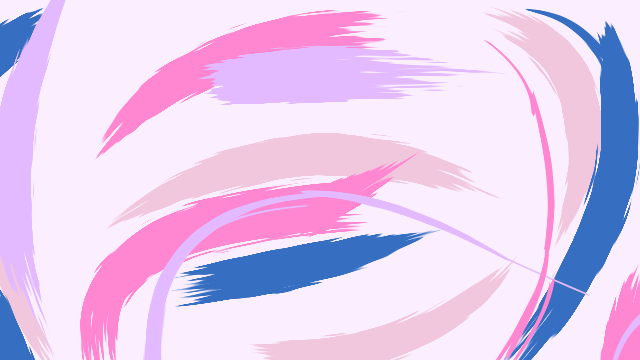
A Shadertoy shader for this background:

```glsl
// Loose dry-brush strokes in pink, lilac and blue sweeping over a pale lilac ground.

const vec3 PAPER = vec3(0.98, 0.935, 1.0);
const vec3 DUSTY = vec3(0.945, 0.78, 0.865);
const vec3 PINK  = vec3(1.0, 0.53, 0.82);
const vec3 LILAC = vec3(0.89, 0.73, 1.0);
const vec3 BLUE  = vec3(0.21, 0.435, 0.755);

// Layered sines drawn out along the stroke: high values are bristles that lift early.
float bristles(float along, float across, float seed) {
    float sum = 0.0, freq = 19.0;
    for (int i = 0; i < 4; i++) {
        float k = float(i) + 1.0;
        float drift = 1.6 * sin(along * (0.7 + 0.8 * k) + seed * k);
        float fade = 0.6 + 0.4 * sin(along * 2.7 * k + across * freq * 0.4 - seed);
        sum += fade * sin(across * freq + drift + seed * (3.1 + k));
        freq *= 1.9;
    }
    return 0.5 + 0.22 * sum;
}

// Paints a quadratic curve a-b-c. halfWidth holds start, control and end values;
// dry is the length of the ragged zone at each end.
void paint(inout vec3 col, vec3 ink, vec2 p, vec2 a, vec2 b, vec2 c, vec3 halfWidth, vec2 dry) {
    vec2 bend = a - 2.0 * b + c;

    // Nearest curve parameter: coarse scan, then refinement.
    float t = 0.0, best = 1e9;
    for (int i = 0; i <= 10; i++) {
        float u = float(i) / 10.0;
        vec2 r = p - (a + u * (2.0 * (b - a) + u * bend));
        if (dot(r, r) < best) { best = dot(r, r); t = u; }
    }
    vec2 offset, slope;
    for (int i = 0; i < 5; i++) {
        offset = p - (a + t * (2.0 * (b - a) + t * bend));
        slope = 2.0 * (b - a + t * bend);
        t = clamp(t + dot(offset, slope) / dot(slope, slope), 0.0, 1.0);
    }
    offset = p - (a + t * (2.0 * (b - a) + t * bend));
    vec2 dir = normalize(b - a + t * bend);

    // Stroke coordinates
    float span = 0.5 * (distance(a, c) + distance(a, b) + distance(b, c));
    float along = t * span + dot(offset, dir);
    float across = dir.x * offset.y - dir.y * offset.x;
    float lift = bristles(along, across, dot(a + c, vec2(3.7, 5.1)));

    // Feathered sides and ragged ends
    float w = mix(mix(halfWidth.x, halfWidth.y, t), mix(halfWidth.y, halfWidth.z, t), t);
    float side = w * (1.0 + 0.4 * (0.5 - lift)) - abs(across);
    vec2 ends = (vec2(along, span - along) - dry * (lift - 0.3)) / (1.0 + 15.0 * dry);
    float px = 4.32 / iResolution.y;
    col = mix(col, ink, smoothstep(-0.6 * px, 0.6 * px, min(side, min(ends.x, ends.y))));
}

void mainImage(out vec4 fragColor, in vec2 fragCoord) {
    // Canvas units: 7.68 wide, 4.32 high, y running down from the top
    vec2 p = fragCoord / iResolution.xy * vec2(7.68, 4.32);
    p.y = 4.32 - p.y;
    vec3 col = PAPER;

    // Left edge
    paint(col, BLUE, p, vec2(-0.4, 0.92), vec2(0.1, 0.45), vec2(0.65, 0.13), vec3(0.3, 0.28, 0.05), vec2(0.1, 0.5));
    paint(col, DUSTY, p, vec2(-0.05, 2.7), vec2(0.1, 3.6), vec2(0.68, 4.45), vec3(0.12, 0.14, 0.06), vec2(0.3, 0.7));
    paint(col, BLUE, p, vec2(-0.3, 3.3), vec2(-0.05, 3.9), vec2(0.25, 4.7), vec3(0.12, 0.3, 0.3), vec2(0.2));
    paint(col, LILAC, p, vec2(0.75, -0.1), vec2(-0.3, 1.98), vec2(0.43, 3.8), vec3(0.06, 0.39, 0.1), vec2(0.1, 1.3));

    // Upper centre
    paint(col, PINK, p, vec2(1.15, 1.88), vec2(2.27, 0.37), vec2(4.52, 0.38), vec3(0.03, 0.42, 0.2), vec2(0.8, 0.7));
    paint(col, LILAC, p, vec2(2.5, 1.0), vec2(3.7, 0.84), vec2(5.6, 0.92), vec3(0.2, 0.5, 0.1), vec2(0.35, 1.9));

    // Middle sweeps
    paint(col, DUSTY, p, vec2(1.3, 2.73), vec2(3.52, 1.29), vec2(5.7, 2.25), vec3(0.03, 0.45, 0.12), vec2(0.9, 0.8));
    paint(col, PINK, p, vec2(4.3, 2.46), vec2(0.7, 2.6), vec2(1.25, 4.5), vec3(0.3, 0.29, 0.18), vec2(0.5, 1.5));
    paint(col, PINK, p, vec2(3.6, 2.58), vec2(4.2, 2.38), vec2(4.92, 1.87), vec3(0.28, 0.2, 0.03), vec2(0.3, 0.9));

    // Slender lilac arc
    paint(col, LILAC, p, vec2(1.84, 4.5), vec2(1.7, 2.43), vec2(3.9, 2.33), vec3(0.11, 0.07, 0.025), vec2(0.1, 0.3));
    paint(col, LILAC, p, vec2(2.1, 3.2), vec2(2.45, 2.55), vec2(3.7, 2.47), vec3(0.03, 0.014, 0.008), vec2(0.1));
    paint(col, LILAC, p, vec2(3.6, 2.32), vec2(4.7, 2.3), vec2(6.15, 3.15), vec3(0.03, 0.07, 0.012), vec2(0.2));

    // Lower centre
    paint(col, BLUE, p, vec2(2.2, 3.46), vec2(3.7, 3.22), vec2(5.1, 2.81), vec3(0.2, 0.37, 0.02), vec2(0.7, 0.6));
    paint(col, DUSTY, p, vec2(3.1, 4.25), vec2(5.0, 4.43), vec2(6.22, 3.08), vec3(0.17, 0.34, 0.02), vec2(0.4, 0.7));

    // Right-hand arcs
    paint(col, DUSTY, p, vec2(5.95, 0.2), vec2(7.63, 0.9), vec2(6.67, 2.93), vec3(0.14, 0.4, 0.02), vec2(0.8, 0.6));
    paint(col, BLUE, p, vec2(6.38, 0.13), vec2(6.95, 0.2), vec2(7.32, 0.8), vec3(0.015, 0.05, 0.08), vec2(0.2));
    paint(col, BLUE, p, vec2(7.26, 0.33), vec2(7.93, 2.4), vec2(6.05, 4.5), vec3(0.1, 0.4, 0.1), vec2(0.2, 1.3));
    paint(col, LILAC, p, vec2(5.5, 2.83), vec2(6.3, 3.22), vec2(7.07, 3.54), vec3(0.006, 0.012, 0.01), vec2(0.1));

    // Thin pink trail
    paint(col, PINK, p, vec2(5.81, 0.47), vec2(6.4, 0.9), vec2(6.4, 1.4), vec3(0.01, 0.015, 0.025), vec2(0.1));
    paint(col, PINK, p, vec2(6.37, 1.05), vec2(6.72, 2.2), vec2(6.56, 3.0), vec3(0.015, 0.06, 0.03), vec2(0.1));
    paint(col, PINK, p, vec2(6.56, 2.95), vec2(6.6, 3.4), vec2(5.98, 4.4), vec3(0.02, 0.04, 0.06), vec2(0.1, 0.4));
    paint(col, PINK, p, vec2(6.63, 3.3), vec2(6.6, 3.75), vec2(6.12, 4.4), vec3(0.03, 0.03, 0.015), vec2(0.2));

    // Lower right corner
    paint(col, PINK, p, vec2(7.72, 3.3), vec2(7.5, 3.8), vec2(7.52, 4.7), vec3(0.14, 0.28, 0.35), vec2(0.6, 0.1));
    paint(col, LILAC, p, vec2(7.8, 3.75), vec2(7.45, 3.95), vec2(7.35, 4.45), vec3(0.05, 0.035, 0.02), vec2(0.1, 0.3));

    fragColor = vec4(col, 1.0);
}
```
